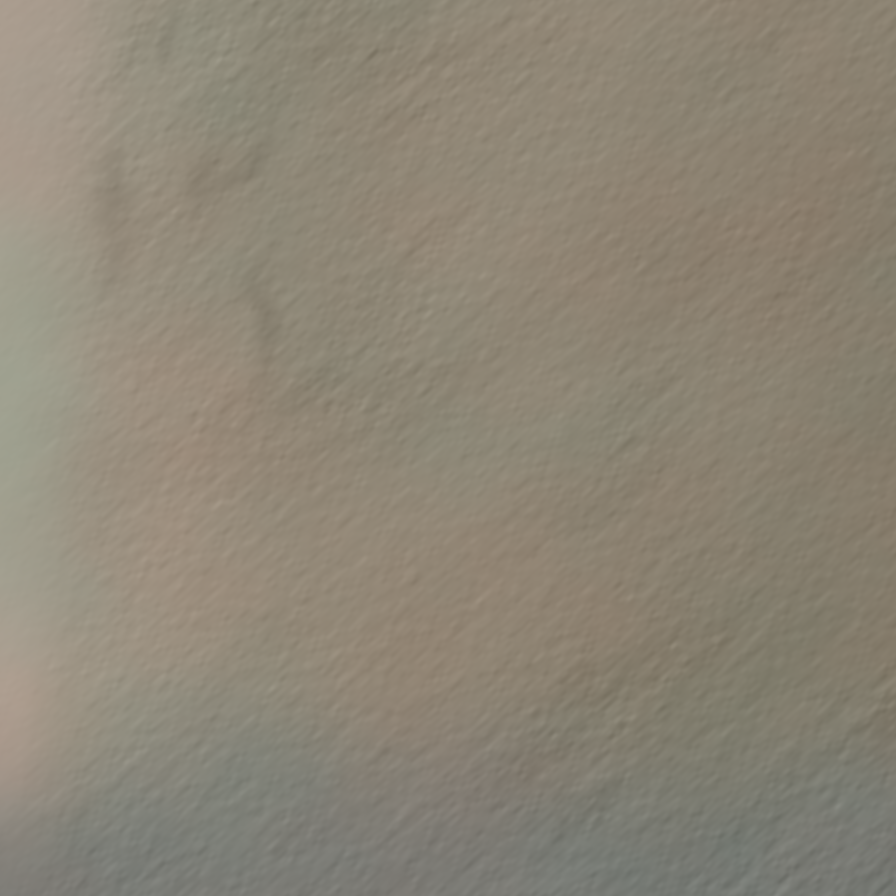
A three.js fragment shader for this texture:

```glsl
// Draws a softly lit, hand-smoothed plaster wall with fine diagonal grain.

#define LIGHT_CLAY vec3(0.635, 0.600, 0.540)
#define MID_CLAY   vec3(0.565, 0.533, 0.468)
#define DARK_CLAY  vec3(0.505, 0.475, 0.410)
#define COOL_GREY  vec3(0.470, 0.478, 0.460)
#define GRAIN_FREQ 95.0
#define GRAIN_RELIEF 0.075
#define RIDGE_RELIEF 0.085
#define SMUDGE_DEPTH 0.050
#define SMUDGE_COUNT 7

varying vec2 vUv;

float hash(vec2 p) {
  vec3 q = fract(vec3(p.xyx) * 0.1031);
  q += dot(q, q.yzx + 33.33);
  return fract((q.x + q.y) * q.z);
}

float noise(vec2 p) {
  vec2 cell = floor(p);
  vec2 f = fract(p);
  f = f * f * f * (f * (f * 6.0 - 15.0) + 10.0);
  float low = mix(hash(cell), hash(cell + vec2(1.0, 0.0)), f.x);
  float high = mix(hash(cell + vec2(0.0, 1.0)), hash(cell + vec2(1.0, 1.0)), f.x);
  return mix(low, high, f.y);
}

float fbm(vec2 p) {
  float sum = 0.0;
  float gain = 0.5;
  for (int i = 0; i < 4; i++) {
    sum += gain * noise(p);
    p = mat2(0.8, 0.6, -0.6, 0.8) * p * 2.03 + 17.3;
    gain *= 0.5;
  }
  return sum / 0.9375;
}

// Coordinates along and across the trowel direction.
vec2 trowel(vec2 p) {
  return mat2(0.74, -0.67, 0.67, 0.74) * p + 3.0;
}

float grainHeight(vec2 p) {
  vec2 q = trowel(p) * vec2(0.7, 1.15) * GRAIN_FREQ;
  return 0.65 * noise(q) + 0.35 * noise(q * 1.9 + 41.0);
}

float ridgeHeight(vec2 p) {
  return fbm(trowel(p) * vec2(17.0, 34.0) + 8.0);
}

// Broad light: bright left edge, darker right side, cool foot of the wall.
vec3 wallColor(vec2 p) {
  float wobble = fbm(p * 4.0 + 5.0) - 0.5;
  vec3 color = mix(LIGHT_CLAY, MID_CLAY, smoothstep(-0.12, 0.38, p.x + 0.16 * wobble));
  float shade = p.x + 0.35 * (0.5 - p.y) + 0.25 * wobble;
  color = mix(color, DARK_CLAY, 0.85 * smoothstep(0.35, 1.15, shade));
  float rim = 1.0 - smoothstep(0.0, 0.11, p.x + 0.05 * wobble - 0.05 * p.y * p.y);
  color += 0.03 * rim;
  float tint = smoothstep(0.2, 0.5, p.y) - smoothstep(0.65, 0.85, p.y) - 0.5;
  color += rim * tint * vec3(-0.035, 0.012, 0.0);
  float foot = 1.0 - smoothstep(0.0, 0.25, p.y + 0.12 * wobble - 0.03 * p.x);
  return mix(color, COOL_GREY, 0.9 * foot);
}

// Faint green and rose stains.
vec3 stains(vec2 p) {
  float hue = fbm(p * vec2(4.5, 5.5) + 23.0) - 0.5;
  return hue * vec3(-0.055, 0.012, 0.015);
}

// Soft dark finger marks gathered near the upper left.
float smudges(vec2 p) {
  float sum = 0.0;
  p += 0.025 * (vec2(noise(p * 22.0), noise(p * 22.0 + 31.0)) - 0.5);
  for (int i = 0; i < SMUDGE_COUNT; i++) {
    float id = float(i);
    vec2 center = vec2(0.06, 0.58) + vec2(0.30, 0.38) * vec2(hash(vec2(id, 3.0)), hash(vec2(id, 9.0)));
    float angle = mix(0.4, 1.5, hash(vec2(id, 15.0)));
    vec2 axis = vec2(cos(angle), sin(angle));
    vec2 d = p - center;
    vec2 size = vec2(0.045, 0.013) * mix(0.6, 1.3, hash(vec2(id, 21.0)));
    vec2 local = vec2(dot(d, axis), dot(d, vec2(-axis.y, axis.x))) / size;
    sum += exp(-dot(local, local)) * mix(0.5, 1.0, hash(vec2(id, 27.0)));
  }
  return min(sum, 1.2);
}

void main() {
  vec2 p = vUv;
  vec3 color = wallColor(p) + stains(p);

  // Relief lit from the upper left, rougher in diagonal patches and low down.
  vec2 toLight = vec2(-0.6, 0.8);
  float grain = grainHeight(p) - grainHeight(p + toLight * 0.004);
  float ridge = ridgeHeight(p) - ridgeHeight(p + toLight * 0.007);
  float patches = smoothstep(0.48, 0.72, fbm(trowel(p) * vec2(3.0, 7.0) + 12.0));
  float low = 1.0 - smoothstep(0.1, 0.4, p.y);
  float rough = 0.2 + 0.8 * patches + 0.3 * low;
  float smoothEdge = smoothstep(0.0, 0.14, p.x);
  float relief = GRAIN_RELIEF * grain * (0.65 + 0.4 * rough) + RIDGE_RELIEF * ridge * rough;
  color += relief * mix(0.25, 1.0, smoothEdge);

  color -= 0.012 * patches * smoothEdge;
  color -= SMUDGE_DEPTH * smudges(p) * vec3(1.0, 1.0, 0.95);
  color += 0.03 * (fbm(trowel(p) * vec2(5.0, 11.0) + 50.0) - 0.5);
  gl_FragColor = vec4(color, 1.0);
}
```
